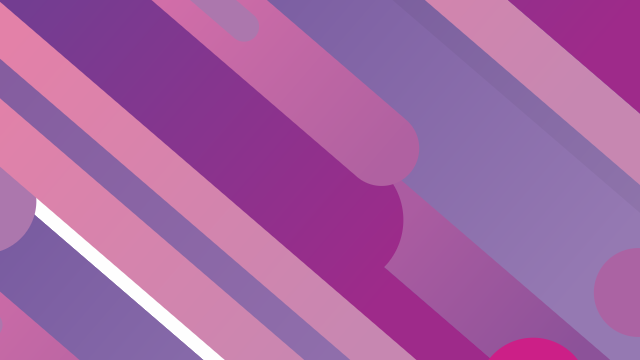
Write a WebGL 2 fragment shader that draws this background.

```glsl
#version 300 es
precision highp float;

uniform vec2 u_resolution;
out vec4 fragColor;

// Unit vector along the stripes, with y pointing down
const vec2 ALONG = vec2(0.758, 0.652);
const float SLOPE = 0.86;

const vec3 WHITE = vec3(0.995);
const vec3 MAGENTA = vec3(0.80, 0.12, 0.53);
const vec3 LILAC = vec3(0.675, 0.465, 0.68);
const vec3 ORCHID = vec3(0.67, 0.39, 0.64);

// Colour ramp between two positions along the stripes
vec3 ramp(vec3 a, vec3 b, float start, float end, float t) {
    return mix(a, b, clamp((t - start) / (end - start), 0.0, 1.0));
}

float circle(vec2 p, vec2 center, float radius) {
    return length(p - center) - radius;
}

// Bar with a round tip, endless toward the upper left
float roundedBar(vec2 p, vec2 tip, float radius) {
    vec2 q = p - tip;
    return length(q - ALONG * min(dot(q, ALONG), 0.0)) - radius;
}

// Diagonal band between two heights measured on the left edge
float band(vec2 p, float top, float bottom) {
    float height = p.y - SLOPE * p.x;
    return max(top - height, height - bottom) * ALONG.x;
}

// Lay a colour over the base with a one-pixel soft edge
vec3 paint(vec3 base, vec3 color, float dist, float pixel) {
    return mix(base, color, clamp(0.5 - dist / pixel, 0.0, 1.0));
}

void main() {
    // Canvas heights as units, y flipped to run downward
    float px = 1.0 / u_resolution.y;
    vec2 p = vec2(gl_FragCoord.x, u_resolution.y - gl_FragCoord.y) * px;
    float t = dot(p, ALONG);

    // Gradients
    vec3 blue = ramp(vec3(0.475, 0.36, 0.63), vec3(0.585, 0.475, 0.70), 0.45, 1.75, t);
    vec3 violet = ramp(vec3(0.52, 0.365, 0.625), vec3(0.56, 0.43, 0.67), 0.15, 1.33, t);
    vec3 pink = ramp(vec3(0.89, 0.505, 0.66), vec3(0.78, 0.53, 0.695), 0.1, 1.4, t);
    vec3 rose = ramp(vec3(0.82, 0.43, 0.66), vec3(0.69, 0.38, 0.63), 0.35, 1.11, t);
    vec3 purple = ramp(vec3(0.45, 0.24, 0.57), vec3(0.62, 0.165, 0.54), 0.05, 1.35, t);
    vec3 mauve = ramp(vec3(0.67, 0.36, 0.63), vec3(0.55, 0.32, 0.60), 1.25, 1.85, t);

    // Upper right stripes and their shade
    vec3 col = blue;
    col = paint(col, blue * 0.955, band(p, -1.015, -0.9375), px);
    col = paint(col, pink, band(p, -1.213, -1.015), px);
    col = paint(col, purple, band(p, -9.0, -1.213), px);

    // Central stripes and rounded bars
    col = paint(col, mauve, band(p, -0.458, -0.176), px);
    col = paint(col, purple, band(p, -0.176, 0.03), px);
    col = paint(col, purple, roundedBar(p, vec2(0.933, 0.611), 0.1875), px);
    col = paint(col, rose, roundedBar(p, vec2(1.060, 0.412), 0.1045), px);
    col = paint(col, LILAC, roundedBar(p, vec2(0.678, 0.074), 0.0417), px);

    // Lower left corner
    col = paint(col, WHITE, band(p, 0.44, 0.514), px);
    col = paint(col, blue, band(p, 0.514, 0.81), px);
    col = paint(col, rose, band(p, 0.81, 9.0), px);
    col = paint(col, LILAC, circle(p, vec2(-0.046, 0.558), 0.147), px);
    col = paint(col, LILAC, circle(p, vec2(-0.030, 0.903), 0.037), px);

    // Long pink stripe split by a violet one
    col = paint(col, pink, band(p, 0.005, 0.463), px);
    col = paint(col, violet, band(p, 0.163, 0.273), px);

    // Discs cut by the canvas edge
    col = paint(col, ORCHID, circle(p, vec2(1.773, 0.8125), 0.1235), px);
    col = paint(col, MAGENTA, circle(p, vec2(1.481, 1.094), 0.156), px);

    fragColor = vec4(col, 1.0);
}
```
